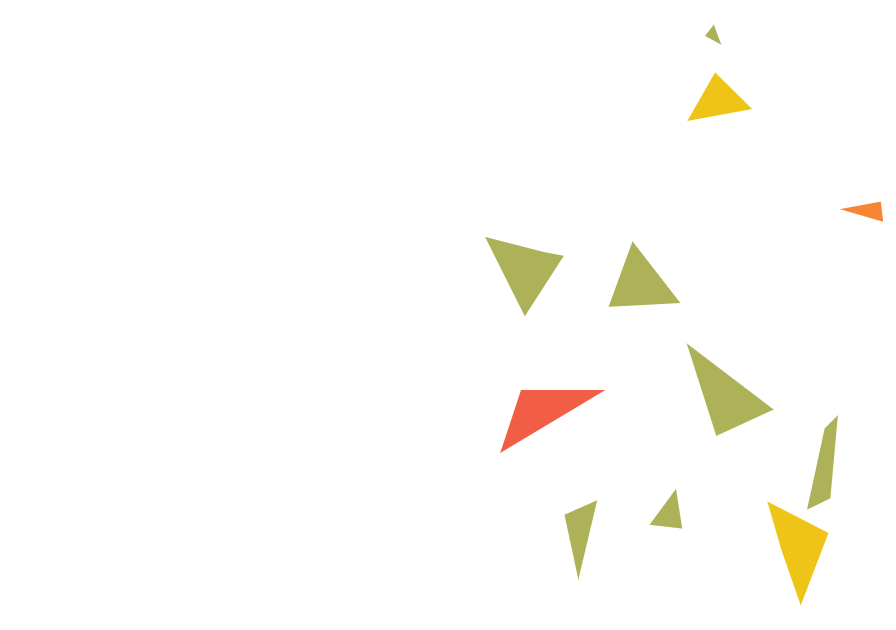
Reproduce this background procedurally as a Shadertoy shader.

```glsl
// Draws flat coloured paper shards scattered over the right side of a white sheet.

#define PAPER  vec3(1.0)
#define OLIVE  vec3(0.68, 0.70, 0.35)
#define YELLOW vec3(0.935, 0.77, 0.085)
#define RED    vec3(0.95, 0.37, 0.27)
#define ORANGE vec3(0.97, 0.52, 0.20)
#define EDGE_PIXELS 1.0

// Signed distance to a four-cornered polygon, negative inside
float quadDistance(vec2 p, vec2 a, vec2 b, vec2 c, vec2 d) {
    vec2 corners[4] = vec2[4](a, b, c, d);
    float nearest = dot(p - a, p - a);
    float side = 1.0;
    for (int i = 0; i < 4; i++) {
        vec2 start = corners[i];
        vec2 end = corners[(i + 3) % 4];
        vec2 edge = end - start;
        vec2 rel = p - start;
        float along = clamp(dot(rel, edge) / max(dot(edge, edge), 1e-9), 0.0, 1.0);
        vec2 offset = rel - edge * along;
        nearest = min(nearest, dot(offset, offset));
        bvec3 crossing = bvec3(p.y >= start.y, p.y < end.y, edge.x * rel.y > edge.y * rel.x);
        if (all(crossing) || all(not(crossing))) side = -side;
    }
    return side * sqrt(nearest);
}

// Lays one smooth-edged shard over the colour so far
void shard(inout vec3 color, vec3 tint, vec2 p, vec2 a, vec2 b, vec2 c, vec2 d) {
    float softness = EDGE_PIXELS / iResolution.y;
    float coverage = clamp(0.5 - quadDistance(p, a, b, c, d) / softness, 0.0, 1.0);
    color = mix(color, tint, coverage);
}

// A three-cornered shard repeats its last corner
void shard(inout vec3 color, vec3 tint, vec2 p, vec2 a, vec2 b, vec2 c) {
    shard(color, tint, p, a, b, c, c);
}

void mainImage(out vec4 fragColor, in vec2 fragCoord) {
    // Canvas height is one unit
    vec2 p = fragCoord / iResolution.y;
    vec3 color = PAPER;

    // Upper shards
    shard(color, OLIVE,  p, vec2(1.133, 0.961), vec2(1.145, 0.929), vec2(1.119, 0.943));
    shard(color, YELLOW, p, vec2(1.135, 0.885), vec2(1.194, 0.827), vec2(1.091, 0.808));
    shard(color, ORANGE, p, vec2(1.333, 0.668), vec2(1.398, 0.680), vec2(1.402, 0.648));

    // Middle shards
    shard(color, OLIVE,  p, vec2(0.770, 0.624), vec2(0.863, 0.600),
                            vec2(0.895, 0.594), vec2(0.833, 0.498));
    shard(color, OLIVE,  p, vec2(1.004, 0.617), vec2(1.080, 0.519), vec2(0.966, 0.513));
    shard(color, OLIVE,  p, vec2(1.090, 0.455), vec2(1.228, 0.350), vec2(1.137, 0.308));
    shard(color, RED,    p, vec2(0.827, 0.381), vec2(0.961, 0.381), vec2(0.794, 0.281));

    // Lower shards
    shard(color, OLIVE,  p, vec2(1.330, 0.341), vec2(1.318, 0.209),
                            vec2(1.281, 0.191), vec2(1.309, 0.320));
    shard(color, OLIVE,  p, vec2(0.948, 0.206), vec2(0.918, 0.080), vec2(0.896, 0.183));
    shard(color, OLIVE,  p, vec2(1.073, 0.224), vec2(1.083, 0.161), vec2(1.031, 0.167));
    shard(color, YELLOW, p, vec2(1.218, 0.204), vec2(1.315, 0.154),
                            vec2(1.271, 0.039), vec2(1.240, 0.128));

    fragColor = vec4(color, 1.0);
}
```
